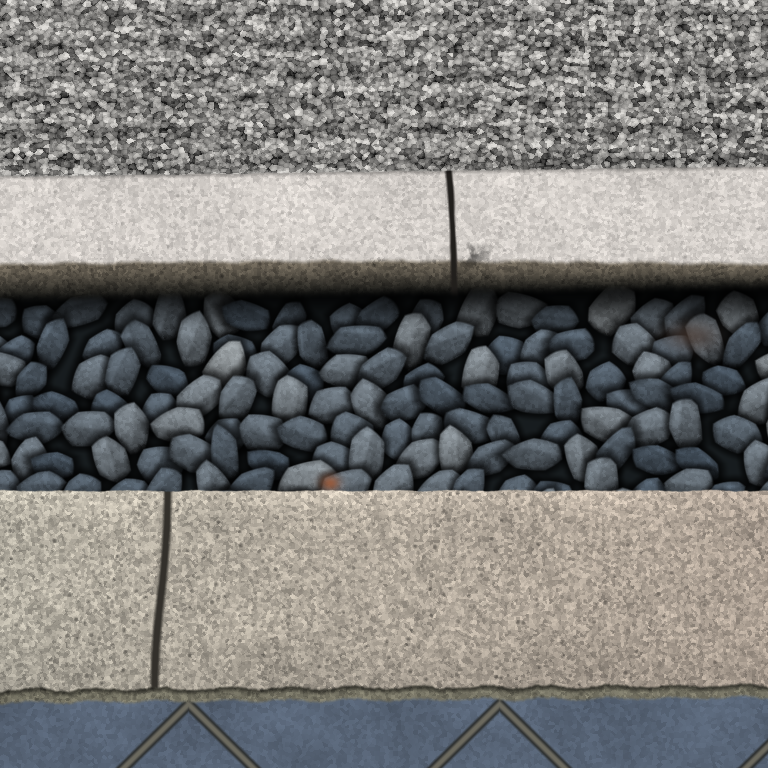
Reproduce this texture procedurally as a Shadertoy shader.

```glsl
// Raked gravel, two granite kerbs with a bed of blue-grey pebbles between them, and slate paving below.

float hash(vec2 p) {
    return fract(sin(dot(p, vec2(127.1, 311.7))) * 43758.55);
}

// Layered sines, roughly -1..1
float waves(vec2 p) {
    float sum = 0.0, amp = 0.5;
    for (int i = 0; i < 4; i++) {
        sum += amp * sin(p.x + 1.7 * sin(p.y)) * cos(p.y * 0.8 + 1.3);
        p = mat2(1.5, 1.2, -1.2, 1.5) * p + 2.3;
        amp *= 0.55;
    }
    return sum;
}

// Cellular noise: x = distance to the nearest grain, y = its random tone
vec2 grains(vec2 p) {
    vec2 cell = floor(p), best = vec2(9.0, 0.0);
    for (int j = -1; j <= 1; j++)
    for (int i = -1; i <= 1; i++) {
        vec2 id = cell + vec2(i, j);
        float d = length(id + vec2(hash(id), hash(id + 37.0)) - p);
        if (d < best.x) best = vec2(d, hash(id + 71.0));
    }
    return best;
}

vec3 gravel(vec2 p) {
    vec2 g = grains(p * vec2(125.0, 150.0));
    vec2 fine = grains(p * vec2(230.0, 250.0) + 9.0);
    float furrow = sin(p.y * 165.0 + 1.6 * waves(p * vec2(16.0, 30.0)));
    float tone = 0.22 + 0.48 * g.y + 0.24 * fine.y - 0.30 * g.x * g.x + 0.07 * furrow;
    return clamp(tone, 0.08, 0.88) * vec3(1.0, 0.99, 0.97);
}

vec3 granite(vec2 p, vec3 base, float contrast) {
    vec2 g = grains(p * 140.0), fine = grains(p * 245.0 + 5.0);
    float speck = smoothstep(0.86, 1.0, g.y) * smoothstep(0.7, 0.1, g.x);
    float tone = 1.0 + contrast * (0.5 * g.y + 0.7 * fine.y - 0.6 - 0.9 * speck);
    return base * (tone + 0.045 * waves(p * 18.0));
}

// Blends one angular stone over what lies behind it
vec3 addPebble(vec3 behind, vec2 p, vec2 id, float px) {
    float a = hash(id + 3.0), b = hash(id + 11.0), c = hash(id + 23.0);
    vec2 centre = vec2((id.x + 0.5 * mod(id.y, 2.0)) * 0.056, 0.585 - id.y * 0.037);
    centre += (vec2(a, b) - 0.5) * vec2(0.032, 0.022);
    float turn = mix(-0.6, 2.2, c);
    vec2 axis = vec2(cos(turn), sin(turn));
    vec2 size = vec2(mix(0.030, 0.042, b), mix(0.021, 0.029, a));
    vec2 q = vec2(dot(p - centre, axis), dot(p - centre, vec2(-axis.y, axis.x))) / size;
    float poly = -9.0;
    for (int k = 0; k < 6; k++) {
        float h = hash(id + float(k) * 5.3);
        float angle = float(k) * 1.047 + 0.6 * h;
        poly = max(poly, dot(q, vec2(cos(angle), sin(angle))) - mix(0.65, 0.95, h));
    }
    float d = mix(poly, length(q) - 0.95, 0.4) * size.y;

    // Rounded light from above, one facet ridge and a mottled skin
    float up = (p.y - centre.y) / 0.026;
    float facet = smoothstep(-0.12, 0.12, q.y + 0.4 * q.x + a - 0.6);
    float light = 0.80 + 0.24 * up + 0.18 * facet - 0.25 * smoothstep(-0.006, 0.0, d);
    vec3 skin = mix(vec3(0.27, 0.32, 0.37), vec3(0.52, 0.54, 0.55), a * b * 0.9 + 0.25 * c);
    skin *= light + 0.10 * waves(p * 120.0 + id) + 0.16 * (grains(p * 230.0).y - 0.5);
    behind *= mix(0.35, 1.0, smoothstep(0.0, 0.011, d));
    return mix(skin, behind, smoothstep(-px, px, d));
}

vec3 pebbleBed(vec2 p, float px) {
    vec3 col = vec3(0.09, 0.11, 0.12);
    float column = floor(p.x / 0.056);
    for (int j = 0; j < 8; j++)
    for (int i = -2; i <= 2; i++)
        col = addPebble(col, p, vec2(column + float(i), j), px);
    // Rusty stone and a fallen leaf
    vec2 r = (p - vec2(0.90, 0.563)) / vec2(0.032, 0.018);
    vec2 leaf = (p - vec2(0.430, 0.371)) / vec2(0.012, 0.010);
    col = mix(col, vec3(0.28, 0.22, 0.19), 0.7 * exp(-dot(r, r)));
    col = mix(col, vec3(0.62, 0.34, 0.20), 0.8 * exp(-dot(leaf, leaf)));
    return col * mix(0.15, 1.0, smoothstep(0.622, 0.565, p.y));
}

vec3 paving(vec2 p, float px) {
    vec3 slate = vec3(0.34, 0.39, 0.46) * (1.0 + 0.12 * waves(p * 24.0) + 0.14 * (grains(p * 180.0).y - 0.5));
    // Diagonal joints fan out from repeated corners
    float x = mod(p.x - 0.043, 0.405) - 0.2025;
    float gap = abs(abs(x) - 0.008 - 1.02 * (0.075 - p.y)) * 0.7;
    vec3 joint = mix(vec3(0.42, 0.41, 0.37), vec3(0.17, 0.18, 0.18), smoothstep(0.001, 0.006, gap));
    return mix(joint, slate, smoothstep(0.006 - px, 0.008 + px, gap));
}

void mainImage(out vec4 fragColor, in vec2 fragCoord) {
    vec2 p = fragCoord / iResolution.xy;
    float px = 1.0 / iResolution.y;
    float rough = 0.0025 * waves(p * vec2(75.0, 20.0));

    // Pebbles under the far kerb's shaded front
    vec3 col = pebbleBed(p, px);
    float foot = 0.612 + 0.016 * p.x + rough;
    float lip = 0.656 + 0.004 * sin(p.x * 3.14) + rough;
    float drop = smoothstep(foot - 0.006, lip, p.y);
    vec3 front = granite(p, mix(vec3(0.10, 0.10, 0.09), vec3(0.42, 0.39, 0.34), drop), 0.45);
    col = mix(col, front, smoothstep(foot - 0.008, foot + 0.008, p.y));

    // Far kerb top with its joint and chipped corner
    vec3 pale = granite(p, vec3(0.83, 0.81, 0.79), 0.22);
    col = mix(col, pale, smoothstep(lip - 0.004, lip + 0.004, p.y));
    vec2 chip = (p - vec2(0.613, 0.668)) / vec2(0.022, 0.014);
    col *= 1.0 - 0.5 * exp(-dot(chip, chip)) * smoothstep(-0.2, 0.3, waves(p * 110.0));
    float crack = abs(p.x - 0.588 - 0.05 * (0.70 - p.y) - rough);
    float inKerb = smoothstep(0.61, 0.63, p.y);
    col = mix(col, vec3(0.13, 0.12, 0.11), inKerb * smoothstep(0.005 + px, 0.003 - px, crack));

    // Gravel beyond the far edge
    float back = mix(0.770, 0.783, p.x) + rough * 0.7;
    col *= 1.0 - 0.25 * smoothstep(back - 0.006, back, p.y);
    col = mix(col, gravel(p), smoothstep(back - px, back + px, p.y));

    // Near kerb, its joint and weathering
    float top = 0.361 + rough * 0.8;
    vec3 near = granite(p, mix(vec3(0.70, 0.68, 0.63), vec3(0.68, 0.63, 0.58), p.x), 0.42);
    near *= 1.0 + 0.10 * smoothstep(0.32, 0.36, p.y) - 0.08 * smoothstep(0.20, 0.11, p.y);
    float seam = abs(p.x - mix(0.201, 0.219, smoothstep(0.10, 0.36, p.y)) - rough * 0.5);
    near = mix(near, vec3(0.20, 0.19, 0.17), smoothstep(0.0065 + px, 0.0035 - px, seam));
    col = mix(near, col, smoothstep(top - px, top + px, p.y));

    // Mortar bed and paving
    float base = 0.101 + 0.006 * p.x + rough * 1.6;
    vec3 mortar = granite(p, vec3(0.46, 0.45, 0.39), 0.4);
    mortar *= mix(1.0, 0.5, smoothstep(base - 0.008, base, p.y));
    col = mix(mortar, col, smoothstep(base - px, base + 0.003, p.y));
    float edge = 0.085 + 0.007 * p.x + rough * 1.5;
    col = mix(paving(p, px), col, smoothstep(edge - 0.003, edge + 0.003, p.y));
    fragColor = vec4(clamp(col, 0.0, 1.0), 1.0);
}
```
